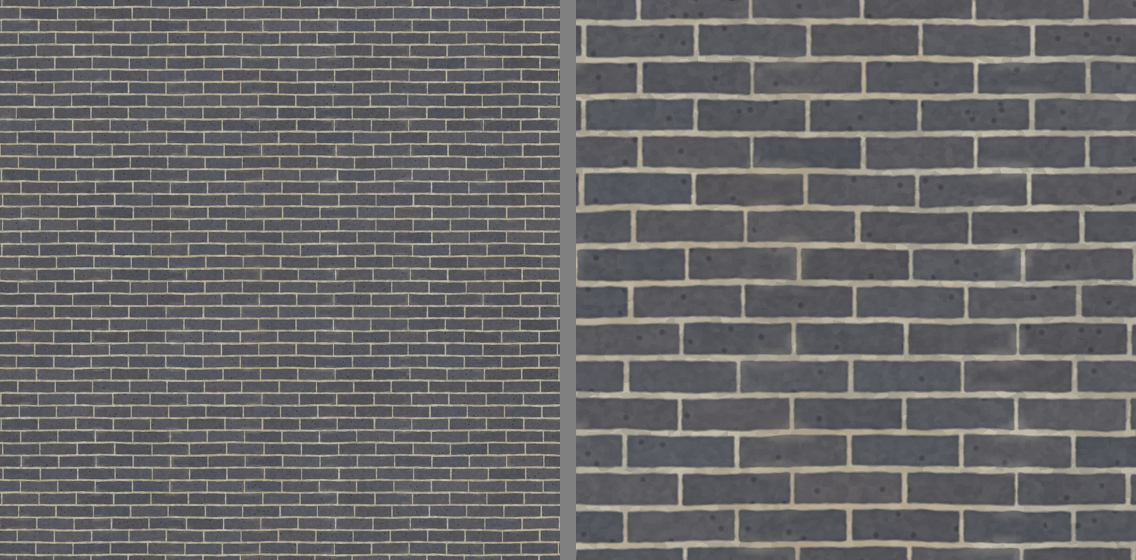
Left: the whole. Right: its middle third, enlarged.
Give the GLSL for this texture, as a WebGL 2 fragment shader.

```glsl
#version 300 es
precision highp float;
// Slate-grey running-bond brick wall, 15 bricks across and 45 courses high.
// Each brick is a rounded box distance in its own cell; layered sines bend the
// joints and stain the wall, and cellular noise gives the bricks their grit.

uniform vec2 u_resolution;
out vec4 fragColor;

const float TAU = 6.2831853;
const vec2 BRICKS = vec2(15.0, 45.0);
const float ASPECT = 3.0;                  // brick length in course heights
const float FIRST_JOINT = 0.586;           // top joint, in courses from the top
const vec2 JOINT_HALF = vec2(0.058, 0.082);

const vec3 BRICK_DARK = vec3(0.305, 0.308, 0.328);
const vec3 BRICK_LIGHT = vec3(0.372, 0.372, 0.392);
const vec3 MORTAR_DIM = vec3(0.59, 0.575, 0.53);
const vec3 MORTAR_PALE = vec3(0.78, 0.76, 0.69);
const vec3 MORTAR_SAND = vec3(0.71, 0.65, 0.54);

float hash(vec2 p) {
    vec3 q = fract(p.xyx * vec3(0.1031, 0.1030, 0.0973));
    q += dot(q, q.yzx + 33.33);
    return fract((q.x + q.y) * q.z);
}

// Tileable layered sines, roughly -1 to 1; freq holds whole cycles per canvas.
float waves(vec2 uv, vec2 freq, float seed) {
    float sum = 0.0, gain = 0.55;
    for (int i = 0; i < 3; i++) {
        vec2 a = TAU * uv * freq + seed;
        sum += gain * sin(a.x + 1.3 * sin(a.y + seed)) * cos(a.y - seed * 1.7);
        freq = freq * 2.0 + 1.0;
        seed += 2.4;
        gain *= 0.6;
    }
    return sum;
}

// Cellular noise: x is distance to the nearest point, y that point's tone.
vec2 cells(vec2 p) {
    vec2 base = floor(p), nearest = vec2(9.0, 0.0);
    for (int j = -1; j <= 1; j++)
    for (int i = -1; i <= 1; i++) {
        vec2 id = base + vec2(i, j);
        vec2 point = id + vec2(hash(id), hash(id + 57.0));
        float d = length(point - p);
        if (d < nearest.x) nearest = vec2(d, hash(id + 113.0));
    }
    return nearest;
}

float roundBox(vec2 p, vec2 halfSize, float radius) {
    vec2 q = abs(p) - halfSize + radius;
    return length(max(q, 0.0)) + min(max(q.x, q.y), 0.0) - radius;
}

// Sideways shift of a course, in bricks: half bond with a slow drift.
float courseShift(float course) {
    float bond = 0.5 * (1.0 - mod(course, 2.0));
    float drift = 0.07 * cos((course - 16.5) * 0.33);
    return bond + drift + 0.035 * (hash(vec2(course, 7.0)) - 0.5);
}

// Signed distance to the brick in course heights; also gives the brick id.
float brickDistance(vec2 uv, out vec2 id) {
    float y = (1.0 - uv.y) * BRICKS.y - FIRST_JOINT;
    y += 0.05 * waves(uv, vec2(4.0, 3.0), 1.0);
    float course = floor(y);
    float x = uv.x * BRICKS.x - courseShift(course);
    id = vec2(mod(floor(x), BRICKS.x), mod(course, BRICKS.y));
    vec2 local = (fract(vec2(x, y)) - 0.5) * vec2(ASPECT, 1.0);
    vec2 vary = vec2(hash(id + 11.0), hash(id + 23.0)) - 0.5;
    local.x += 0.035 * vary.x;
    local.y += 0.02 * vary.y + 0.012 * vary.x * local.x;
    return roundBox(local, vec2(ASPECT, 1.0) * 0.5 - JOINT_HALF, 0.06);
}

vec3 brickColor(vec2 uv, vec2 id, float d) {
    vec2 coarse = cells(uv * 150.0);
    vec2 fine = cells(uv * vec2(260.0, 310.0));
    float tone = 0.5 + 0.5 * (hash(id) - 0.5);
    tone += 0.22 * waves(uv, vec2(1.0, 2.0), 2.6);
    tone += 0.35 * (coarse.y - 0.5) + 0.45 * (fine.y - 0.5);
    vec3 color = mix(BRICK_DARK, BRICK_LIGHT, tone);
    color += vec3(0.008, 0.0, -0.006) * (2.0 * hash(id + 41.0) - 1.0);
    // dark pits and a shaded rim
    float pit = step(0.94, coarse.y) * smoothstep(0.4, 0.1, coarse.x);
    return color * (1.0 - 0.22 * pit - 0.06 * smoothstep(-0.14, -0.03, d));
}

vec3 mortarColor(vec2 uv, vec2 id) {
    float grain = cells(uv * vec2(170.0, 230.0)).y;
    float pale = 0.5 + 0.6 * (grain - 0.5) + 0.35 * waves(uv, vec2(5.0, 7.0), 4.0);
    vec3 color = mix(MORTAR_DIM, MORTAR_PALE, clamp(pale, 0.0, 1.0));
    float sand = smoothstep(0.0, 0.9, waves(uv, vec2(2.0, 3.0), 0.7) + 0.4 * hash(id + 71.0));
    return mix(color, MORTAR_SAND, 0.5 * sand);
}

void main() {
    vec2 uv = gl_FragCoord.xy / u_resolution;
    vec2 id;
    float d = brickDistance(uv, id);
    d += 0.022 * waves(uv, vec2(37.0, 41.0), 3.0);        // ragged edges

    // lime haze spreading from some joints
    float haze = smoothstep(0.15, 0.8, waves(uv, vec2(7.0, 9.0), 5.2));
    haze *= 0.3 * smoothstep(-0.3, 0.0, d);

    float pixel = BRICKS.y / u_resolution.y;
    float soft = 0.03 + 0.5 * pixel;
    float joint = smoothstep(-soft, soft, d);
    vec3 color = mix(brickColor(uv, id, d), mortarColor(uv, id), max(joint, haze));
    fragColor = vec4(color, 1.0);
}
```
